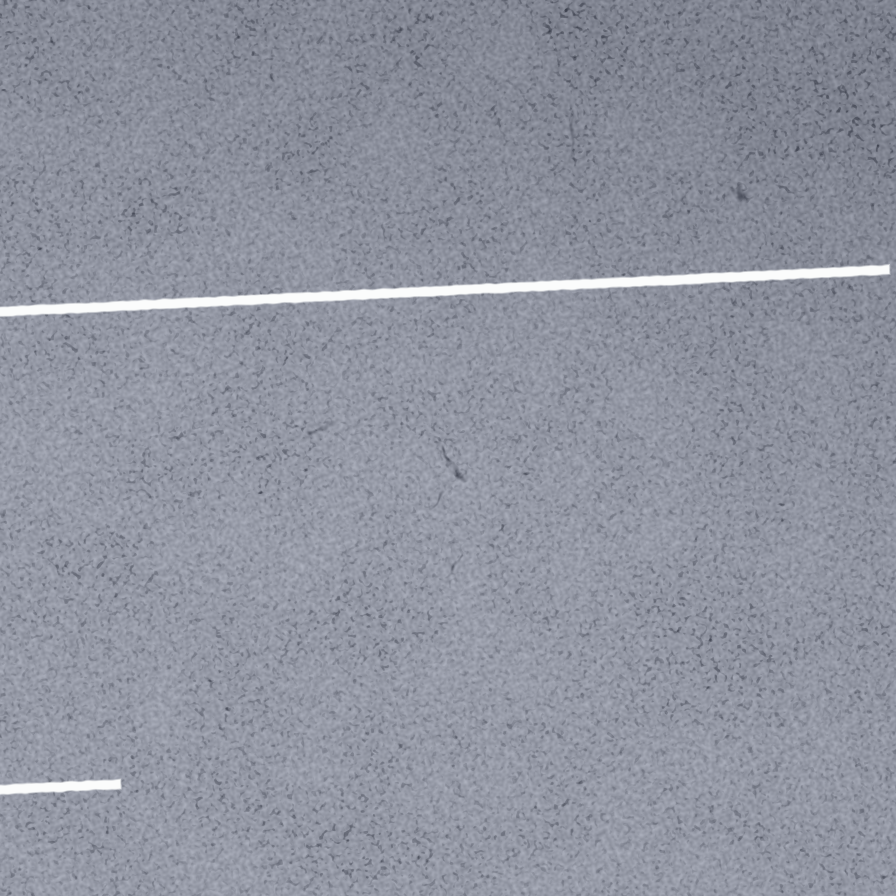
This texture is drawn by a Shadertoy shader. Its source:

```glsl
// Blue-grey concrete wall crossed by two thin, slightly tilted white strips.
// Gradient noise builds the clouding, grain and dark pores; soft patches, a few
// hairline cracks and a faint ring are placed with distance functions.

vec2 hashGradient(vec2 cell) {
    vec3 q = fract(cell.xyx * vec3(0.1031, 0.1030, 0.0973));
    q += dot(q, q.yzx + 33.33);
    float angle = 6.2832 * fract((q.x + q.y) * q.z);
    return vec2(cos(angle), sin(angle));
}

float gradientNoise(vec2 p) {
    vec2 i = floor(p), f = fract(p);
    vec2 u = f * f * f * (f * (f * 6.0 - 15.0) + 10.0);
    vec2 e = vec2(1.0, 0.0);
    float a = dot(hashGradient(i), f);
    float b = dot(hashGradient(i + e.xy), f - e.xy);
    float c = dot(hashGradient(i + e.yx), f - e.yx);
    float d = dot(hashGradient(i + e.xx), f - e.xx);
    return mix(mix(a, b, u.x), mix(c, d, u.x), u.y);
}

float fbm(vec2 p) {
    float sum = 0.0, amplitude = 0.6;
    for (int octave = 0; octave < 5; octave++) {
        sum += amplitude * gradientNoise(p);
        p = mat2(1.6, 1.2, -1.2, 1.6) * p + 7.3;
        amplitude *= 0.58;
    }
    return sum;
}

float segmentDistance(vec2 p, vec2 a, vec2 b) {
    vec2 pa = p - a, ba = b - a;
    return length(pa - ba * clamp(dot(pa, ba) / dot(ba, ba), 0.0, 1.0));
}

// Square-ended strip with a faintly uneven edge.
float stripMask(vec2 p, vec2 a, vec2 b, float halfWidth, float soft) {
    vec2 along = normalize(b - a), q = p - 0.5 * (a + b);
    float side = abs(dot(q, vec2(-along.y, along.x))) - halfWidth;
    side += 0.0012 * gradientNoise(p * 90.0);
    float ends = abs(dot(q, along)) - 0.5 * length(b - a);
    return 1.0 - smoothstep(-soft, soft, max(side, ends));
}

// Hairline crack that wanders and breaks up along its length.
float crack(vec2 p, vec2 a, vec2 b, float width) {
    vec2 wander = 0.006 * vec2(gradientNoise(p * 60.0), gradientNoise(p * 60.0 + 19.0));
    float d = segmentDistance(p + wander, a, b);
    float breaks = clamp(0.75 + 1.3 * gradientNoise(p * 120.0), 0.0, 1.2);
    return (1.0 - smoothstep(0.0, width, d)) * breaks;
}

// Darker, rougher areas: x, y, radius.
float roughPatches(vec2 p) {
    vec3 patches[12] = vec3[12](
        vec3(0.04, 0.77, 0.06), vec3(0.20, 0.75, 0.04), vec3(0.43, 0.31, 0.06),
        vec3(0.78, 0.24, 0.07), vec3(0.69, 0.97, 0.08), vec3(0.02, 0.99, 0.05),
        vec3(0.94, 0.94, 0.10), vec3(0.10, 0.37, 0.05), vec3(0.31, 0.51, 0.05),
        vec3(0.76, 0.35, 0.05), vec3(0.17, 0.15, 0.06), vec3(0.40, 0.06, 0.06));
    vec2 warped = p + 0.07 * vec2(fbm(p * 14.0), fbm(p * 14.0 + 31.0));
    float sum = 0.0;
    for (int i = 0; i < 12; i++) {
        vec2 q = (warped - patches[i].xy) / patches[i].z;
        sum += exp(-dot(q, q));
    }
    return min(sum, 1.0);
}

void mainImage(out vec4 fragColor, in vec2 fragCoord) {
    vec2 p = fragCoord / iResolution.xy;
    float soft = max(0.0015, 1.0 / iResolution.y);

    // Broad light: dimmer towards the top, most of all at the right corner.
    float tone = 0.614 - 0.040 * smoothstep(0.45, 1.0, p.y);
    tone -= 0.040 * smoothstep(0.6, 1.4, p.x * 0.6 + p.y * 0.9);
    tone -= 0.010 * smoothstep(0.5, 1.0, p.x);

    // Clouding, then fine grain on turned axes so that no lattice shows.
    float cloud = fbm(p * 9.0 + 3.0);
    float rough = roughPatches(p);
    tone += 0.030 * cloud - 0.010 * rough;
    vec2 turned = mat2(0.8, 0.6, -0.6, 0.8) * p;
    vec2 skewed = mat2(0.92, -0.39, 0.39, 0.92) * p;
    tone += 0.045 * gradientNoise(turned * 110.0 + 5.0);
    tone += 0.095 * gradientNoise(skewed * 215.0 + 90.0);

    // Small pores everywhere, crowding where the surface is rough.
    float density = clamp(0.55 - 0.8 * cloud + 0.35 * rough, 0.2, 1.0);
    float pores = gradientNoise(turned * 200.0 + 211.0) + 0.5 * gradientNoise(skewed * 75.0);
    tone -= 0.17 * density * smoothstep(0.14, 0.55, pores);
    float pits = gradientNoise(skewed * 135.0 + 43.0) + 0.4 * gradientNoise(turned * 230.0);
    tone -= 0.15 * density * smoothstep(0.28, 0.62, pits);

    // Cracks, scratch and upright streak.
    float cracks = crack(p, vec2(0.486, 0.507), vec2(0.519, 0.462), 0.0032);
    cracks += 0.7 * crack(p, vec2(0.494, 0.450), vec2(0.479, 0.428), 0.0028);
    cracks += 0.7 * crack(p, vec2(0.516, 0.380), vec2(0.498, 0.355), 0.0026);
    cracks += crack(p, vec2(0.348, 0.517), vec2(0.371, 0.528), 0.0042);
    cracks += 0.6 * crack(p, vec2(0.638, 0.885), vec2(0.642, 0.820), 0.0032);
    tone -= 0.19 * cracks;

    // Dark chip and faint ring.
    tone -= 0.24 * crack(p, vec2(0.823, 0.789), vec2(0.828, 0.780), 0.0085);
    float ring = abs(length((p - vec2(0.879, 0.632)) * vec2(1.0, 0.9)) - 0.027);
    tone -= 0.025 * (1.0 - smoothstep(0.0, 0.004, ring));

    vec3 color = tone + vec3(-0.018, -0.002, 0.048);

    // White strips.
    float strips = stripMask(p, vec2(-0.1, 0.6474), vec2(0.993, 0.699), 0.0054, soft);
    strips = max(strips, stripMask(p, vec2(-0.1, 0.1137), vec2(0.135, 0.125), 0.0054, soft));
    color = mix(color, vec3(0.985, 0.99, 0.99), strips);

    fragColor = vec4(clamp(color, 0.0, 1.0), 1.0);
}
```
